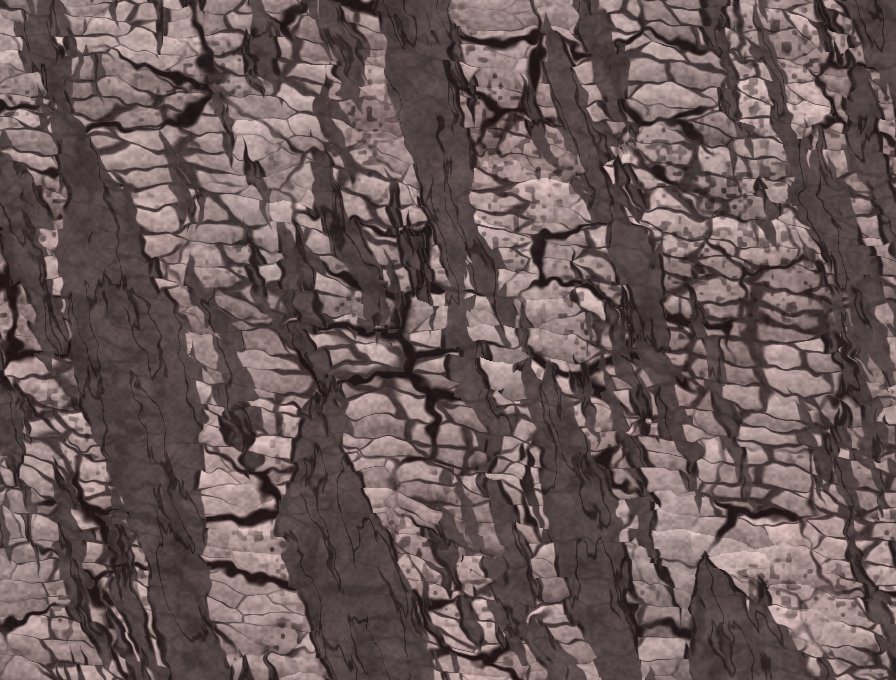
Give the GLSL for this texture, as a WebGL 1 fragment shader.

```glsl
precision highp float;
// Draws a sunlit cliff of pink bedded rock, split by steep shaded slabs and black cracks.
uniform vec2 u_resolution;

float hash(vec2 p) {
  return fract(sin(dot(p, vec2(127.1, 311.7))) * 43758.5453);
}

vec2 hash2(vec2 p) {
  return vec2(hash(p), hash(p + 37.3));
}

float noise(vec2 p) {
  vec2 cell = floor(p);
  vec2 f = fract(p);
  f = f * f * (3.0 - 2.0 * f);
  float low = mix(hash(cell), hash(cell + vec2(1.0, 0.0)), f.x);
  float high = mix(hash(cell + vec2(0.0, 1.0)), hash(cell + 1.0), f.x);
  return mix(low, high, f.y);
}

float fbm(vec2 p) {
  float sum = 0.0;
  float gain = 0.533;
  for (int i = 0; i < 4; i++) {
    sum += gain * noise(p);
    p = mat2(1.6, 1.2, -1.2, 1.6) * p + 5.7;
    gain *= 0.5;
  }
  return sum;
}

// Broken blocks: x = gap to the nearest joint, y = random tone, zw = offset from the centre.
vec4 blocks(vec2 p, vec2 size, float seed) {
  vec2 g = p / size;
  vec2 base = floor(g);
  float nearest = 9.0;
  float second = 9.0;
  vec3 found = vec3(0.0);
  for (int j = -1; j <= 1; j++) {
    for (int i = -1; i <= 1; i++) {
      vec2 cell = base + vec2(float(i), float(j));
      vec2 offset = g - cell - 0.1 - 0.8 * hash2(cell + seed);
      float d = length(offset);
      if (d < nearest) {
        second = nearest;
        nearest = d;
        found = vec3(hash(cell + seed + 9.1), offset);
      } else {
        second = min(second, d);
      }
    }
  }
  return vec4(second - nearest, found);
}

// Signed distance to scattered tall pointed slabs; keep is the share of cells that hold one.
float slabs(vec2 p, vec2 size, float seed, float keep) {
  vec2 g = p / size;
  vec2 base = floor(g);
  float best = 1.0;
  for (int j = -1; j <= 1; j++) {
    for (int i = -1; i <= 1; i++) {
      vec2 cell = base + vec2(float(i), float(j));
      vec2 d = g - cell - 0.1 - 0.8 * hash2(cell + seed);
      vec2 extent = mix(vec2(0.16, 0.4), vec2(0.4, 0.9), hash2(cell + seed + 4.7));
      float shape = abs(d.x) + extent.x * (d.y * d.y / (extent.y * extent.y) - 1.0);
      if (hash(cell + seed + 8.3) < keep) best = min(best, shape);
    }
  }
  return best * size.x;
}

// Crack darkness for a joint gap, opening wider where the noise is high.
float crack(float gap, float opening, float widest) {
  float width = 0.03 + widest * smoothstep(0.45, 0.8, opening);
  return (1.0 - smoothstep(width * 0.4, width + 0.05, gap)) * smoothstep(0.25, 0.6, opening);
}

// Sunlit beds: block tones, thin layers and lichen specks.
float litTone(vec2 p, vec2 bed, vec4 small, vec4 large) {
  float tone = 0.655 + 0.17 * (small.y - 0.5) + 0.14 * (large.y - 0.5);
  tone += 0.10 * small.w + 0.07 * large.w - 0.06 * small.z;
  tone += 0.24 * (fbm(bed * vec2(14.0, 75.0)) - 0.5);
  float lichen = smoothstep(0.55, 0.8, noise(p * 125.0)) * smoothstep(0.42, 0.65, fbm(p * 9.0));
  return tone - 0.26 * lichen;
}

// Shaded slab faces with fissures running down their length.
float shadeTone(vec2 p, vec2 steep) {
  float ridge = abs(fbm(steep * vec2(34.0, 8.0)) - 0.5);
  float fissure = 1.0 - smoothstep(0.008, 0.035, ridge);
  return 0.325 + 0.13 * (fbm(p * 24.0) - 0.5) - 0.13 * fissure;
}

vec3 rockColor(float tone, float warmth) {
  vec3 color = vec3(tone, tone * 0.92 - 0.028, tone * 0.90 - 0.022);
  return color + warmth * vec3(0.01, -0.025, -0.025);
}

void main() {
  vec2 p = gl_FragCoord.xy / u_resolution.y;
  vec2 wander = vec2(fbm(p * 7.0), fbm(p * 7.0 + 31.0)) - 0.5;
  vec2 rough = vec2(noise(p * 65.0), noise(p * 65.0 + 17.0)) - 0.5;

  // Beds dip gently to the right, slabs lean steeply the same way.
  vec2 bed = p + vec2(0.0, 0.12 * p.x) + 0.05 * wander + 0.007 * rough;
  vec4 small = blocks(bed, vec2(0.085, 0.030), 3.0);
  vec4 large = blocks(bed + 0.008 * rough, vec2(0.15, 0.095), 11.0);
  vec2 steep = p + vec2(0.25 * p.y, 0.0) + 0.055 * wander + 0.009 * rough;
  vec2 stepped = steep + vec2(0.022 * (small.y - 0.5) + 0.025 * (large.y - 0.5), 0.0);

  float slab = slabs(steep + 0.4 * (stepped - steep), vec2(0.24, 0.52), 5.0, 0.34);
  slab = min(slab, slabs(stepped, vec2(0.085, 0.25), 21.0, 0.48));
  slab = min(slab, slabs(stepped, vec2(0.038, 0.11), 43.0, 0.27));
  float shaded = 1.0 - smoothstep(-0.0015, 0.0015, slab);

  // Open joints and the shadows along slab rims.
  float opening = fbm(p * 11.0 + 50.0);
  float joints = max(0.75 * crack(small.x, opening, 0.28), crack(large.x, fbm(p * 8.0 + 80.0), 0.17));
  float rim = 1.0 - smoothstep(0.001, 0.006, abs(slab + 0.003));
  rim *= smoothstep(0.45, 0.62, fbm(p * 13.0 + 20.0));

  float tone = mix(litTone(p, bed, small, large), shadeTone(p, steep), shaded);
  float grain = 0.6 * noise(p * 210.0) + 0.4 * noise(p * 95.0) - 0.5;
  tone += grain * mix(0.20, 0.10, shaded);
  float shadow = max(joints * mix(1.0, 0.3, shaded), 0.85 * rim);
  tone = mix(tone, 0.13 + 0.05 * grain, shadow);

  float warmth = (fbm(p * 5.0 + 70.0) - 0.35) * (1.0 - shaded);
  gl_FragColor = vec4(rockColor(clamp(tone, 0.07, 0.88), warmth), 1.0);
}
```
